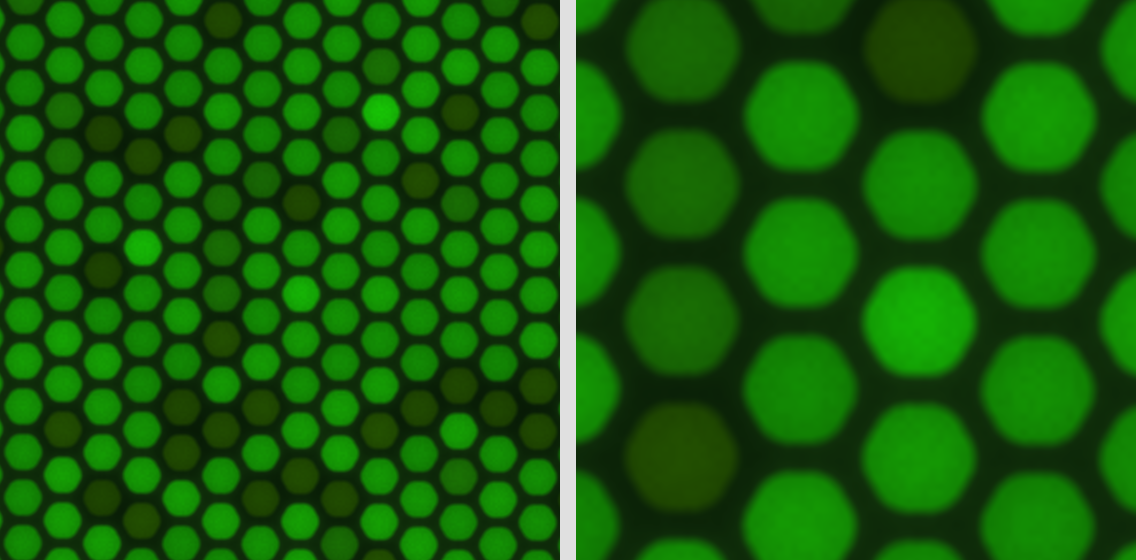
Left, the full canvas; right, a detail of the centre.
This pattern is drawn by a WebGL 2 fragment shader. Its source:

```glsl
#version 300 es
precision highp float;

uniform vec2 u_resolution;
out vec4 fragColor;

// Lattice, in canvas units
const vec2 PITCH = vec2(0.0707, 0.0813);
const vec2 ANCHOR = vec2(0.0449, 0.9245);
const float TILT = 0.0045;

// Dot shape
const float APOTHEM = 0.0318;
const float ROUNDING = 0.0228;
const float EDGE_SOFTNESS = 0.0048;
const float RIM_SHADE = 0.13;

// Dot states
const float DEAD_SHARE = 0.11;
const float WEAK_SHARE = 0.06;
const float HOT_SHARE = 0.006;
const vec3 DEAD_COLOR = vec3(0.125, 0.290, 0.005);
const vec3 WEAK_COLOR = vec3(0.095, 0.420, 0.015);
const vec3 LIT_COLOR = vec3(0.075, 0.570, 0.015);
const vec3 HOT_COLOR = vec3(0.085, 0.730, 0.020);
const float LIT_VARIATION = 0.16;

// Gap between dots
const vec3 GAP_COLOR = vec3(0.008, 0.050, 0.006);
const vec3 HALO_TINT = vec3(0.08, 0.20, 0.05);
const float HALO_REACH = 0.012;

// Uneven light and grain
const float LIGHT_SCALE = 3.0;
const float LIGHT_AMOUNT = 0.10;
const float GRAIN_SCALE = 220.0;
const float GRAIN_AMOUNT = 0.05;

float hash(vec2 cell, uint seed) {
    uvec2 k = uvec2(ivec2(cell) + 4096);
    uint h = k.x * 1597334677u ^ k.y * 3812015801u ^ seed * 2798796415u;
    h = (h ^ (h >> 16)) * 2146121005u;
    h = (h ^ (h >> 15)) * 2221713035u;
    return float((h ^ (h >> 16)) >> 8) / 16777216.0;
}

float valueNoise(vec2 p, uint seed) {
    vec2 cell = floor(p);
    vec2 f = fract(p);
    f = f * f * (3.0 - 2.0 * f);
    float low = mix(hash(cell, seed), hash(cell + vec2(1, 0), seed), f.x);
    float high = mix(hash(cell + vec2(0, 1), seed), hash(cell + vec2(1, 1), seed), f.x);
    return mix(low, high, f.y);
}

// Flat-topped hexagon with well rounded corners
float roundedHexagon(vec2 p) {
    const vec3 k = vec3(-0.8660254, 0.5, 0.5773503);
    float inner = APOTHEM - ROUNDING;
    p = abs(p);
    p -= 2.0 * min(dot(k.xy, p), 0.0) * k.xy;
    p -= vec2(clamp(p.x, -k.z * inner, k.z * inner), inner);
    return length(p) * sign(p.y) - ROUNDING;
}

vec3 dotColor(vec2 cell) {
    float state = hash(cell, 1u);
    float brightness = 1.0 + LIT_VARIATION * (hash(cell, 2u) - 0.5);
    vec3 color = LIT_COLOR;
    if (state < DEAD_SHARE) color = DEAD_COLOR;
    else if (state < DEAD_SHARE + WEAK_SHARE) color = WEAK_COLOR;
    else if (state > 1.0 - HOT_SHARE) color = HOT_COLOR;
    return color * brightness;
}

void main() {
    float canvas = min(u_resolution.x, u_resolution.y);
    vec2 p = gl_FragCoord.xy / canvas;
    float softness = max(EDGE_SOFTNESS, 0.75 / canvas);

    // Slightly tilted lattice frame
    vec2 q = p - ANCHOR;
    q = mat2(cos(TILT), sin(TILT), -sin(TILT), cos(TILT)) * q;
    float nearestColumn = round(q.x / PITCH.x);

    // Gather the nearby dots and their halos
    vec3 gap = GAP_COLOR;
    vec3 dots = vec3(0.0);
    float coverage = 0.0;
    for (int i = -1; i <= 1; i++) {
        float column = nearestColumn + float(i);
        float stagger = 0.5 * mod(column, 2.0);
        float nearestRow = round(q.y / PITCH.y - stagger);
        for (int j = -1; j <= 1; j++) {
            vec2 cell = vec2(column, nearestRow + float(j));
            vec2 local = q - PITCH * (cell + vec2(0.0, stagger));
            float d = roundedHexagon(local);
            float mask = 1.0 - smoothstep(-softness, softness, d);
            float rim = dot(local, local) / (APOTHEM * APOTHEM);
            vec3 color = dotColor(cell);
            dots += mask * color * (1.0 - RIM_SHADE * min(rim, 1.0));
            coverage += mask;
            gap += HALO_TINT * color.g * exp(-max(d, 0.0) / HALO_REACH);
        }
    }
    vec3 color = gap * (1.0 - min(coverage, 1.0)) + dots;

    // Uneven light and fine grain
    color *= 1.0 + LIGHT_AMOUNT * (valueNoise(p * LIGHT_SCALE, 3u) - 0.5);
    color *= 1.0 + GRAIN_AMOUNT * (valueNoise(p * GRAIN_SCALE, 4u) - 0.5);
    fragColor = vec4(color, 1.0);
}
```
